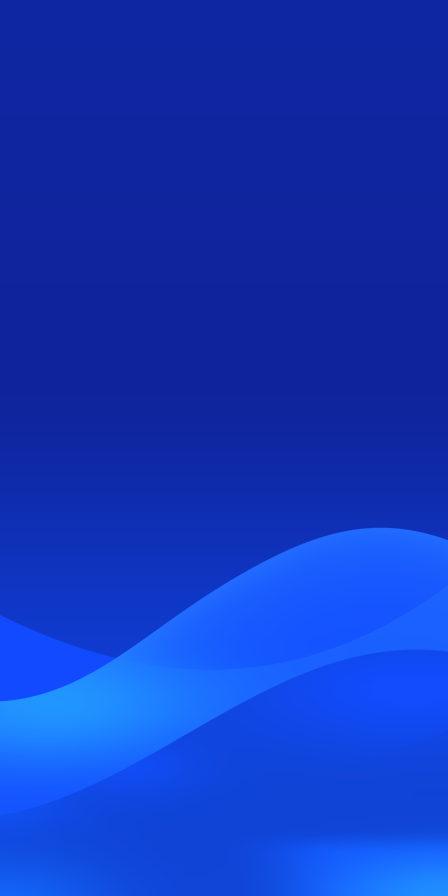
Give the GLSL for this background, as a WebGL 2 fragment shader.

```glsl
#version 300 es
precision highp float;

uniform vec2 u_resolution;
out vec4 fragColor;

// Soft elliptical light
float glow(vec2 p, vec2 center, vec2 radius) {
    vec2 d = (p - center) / radius;
    return exp(-dot(d, d));
}

// Antialiased coverage of everything below a curve
float below(float y, float height) {
    float soft = 0.8 / u_resolution.y;
    return smoothstep(-soft, soft, height - y);
}

// Half-wave swell rising from a trough to a crest
float swell(float x, float middle, float rise, float trough, float span) {
    return middle - rise * cos(3.14159 * (x - trough) / span);
}

void main() {
    vec2 uv = gl_FragCoord.xy / u_resolution;
    float x = uv.x, y = uv.y;

    // Wave heights
    float crest = swell(x, 0.314, 0.097, -0.02, 0.87)
                + 0.006 * exp(-30.0 * (x - 0.4) * (x - 0.4));
    float bowl = x - 0.47;
    float valley = 0.2525 + bowl * bowl * (0.305 + 0.06 * bowl);
    float front = swell(x, 0.1803, 0.0947, -0.1, 1.03);

    // Night blue sky, brighter toward the waves
    vec3 color = mix(vec3(0.06, 0.14, 0.61), vec3(0.06, 0.235, 0.82),
                     1.0 - smoothstep(0.22, 0.59, y));
    color += vec3(0.0, 0.008, 0.025) * smoothstep(0.58, 1.0, y);

    // Back wave, visible at the left
    color = mix(color, vec3(0.07, 0.29, 1.0), below(y, valley));

    // Translucent ribbon with a lit rim and a cyan trough
    vec3 ribbon = vec3(0.075, 0.32, 1.0);
    float rim = exp(-max(crest - y, 0.0) / 0.045);
    ribbon = mix(ribbon, vec3(0.14, 0.43, 1.0), 0.9 * rim);
    ribbon = mix(ribbon, vec3(0.12, 0.42, 1.0),
                 0.55 * below(y, valley) * smoothstep(0.1, 0.22, y));
    ribbon = mix(ribbon, vec3(0.13, 0.62, 1.0),
                 0.85 * glow(uv, vec2(0.12, 0.215), vec2(0.32, 0.06)));
    color = mix(color, ribbon, below(y, crest));

    // Front wave with diffuse lights under its edge
    vec3 deep = vec3(0.06, 0.265, 0.84);
    deep = mix(deep, vec3(0.07, 0.30, 1.0),
               0.95 * glow(uv, vec2(0.92, 0.23), vec2(0.38, 0.065)));
    deep = mix(deep, vec3(0.07, 0.31, 1.0),
               0.75 * glow(uv, vec2(0.28, 0.145), vec2(0.17, 0.035)));
    deep = mix(deep, vec3(0.07, 0.33, 1.0),
               0.7 * glow(uv, vec2(0.0, 0.1), vec2(0.16, 0.03)));

    // Faint fold at the right
    float fold = below(y, 0.145 + 0.18 * max(x - 0.78, 0.0));
    deep = mix(deep, vec3(0.06, 0.26, 0.84), 0.35 * fold * smoothstep(0.74, 0.95, x));

    // Lights rising from the lower corners
    deep = mix(deep, vec3(0.08, 0.42, 1.0),
               0.95 * glow(uv, vec2(0.0, -0.02), vec2(0.24, 0.06)));
    float lid = 1.0 - smoothstep(0.045, 0.075, y);
    deep = mix(deep, vec3(0.075, 0.34, 1.0), lid * smoothstep(0.53, 0.82, x + 0.8 * y));
    deep = mix(deep, vec3(0.13, 0.57, 1.0),
               0.95 * glow(uv, vec2(1.0, 0.0), vec2(0.25, 0.045)));
    color = mix(color, deep, below(y, front));

    fragColor = vec4(color, 1.0);
}
```
